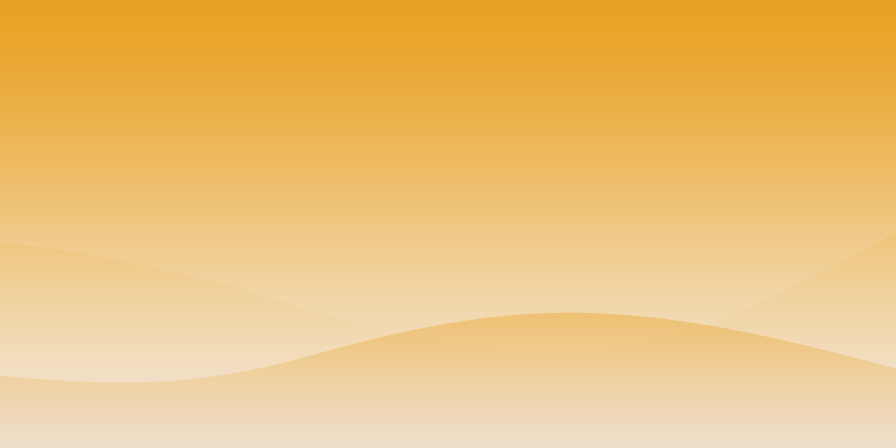
Reproduce this background procedurally as a Shadertoy shader.

```glsl
const vec3 AMBER = vec3(0.914, 0.632, 0.135);
const vec3 HONEY = vec3(0.930, 0.720, 0.355);
const vec3 SAND = vec3(0.945, 0.840, 0.660);
const vec3 CREAM = vec3(0.950, 0.873, 0.765);
const vec3 MIST = vec3(0.930, 0.870, 0.800);

// Each knot holds position, height and slope.
float hermite(float x, vec3 a, vec3 b) {
    float span = b.x - a.x;
    float t = clamp((x - a.x) / span, 0.0, 1.0);
    float s = 1.0 - t;
    return s * s * ((1.0 + 2.0 * t) * a.y + t * span * a.z)
         + t * t * ((1.0 + 2.0 * s) * b.y - s * span * b.z);
}

float backCrest(float x) {
    vec3 slope = vec3(0.33, 0.318, -0.62);
    vec3 valley = vec3(0.625, 0.211, 0.0);
    if (x < slope.x) return hermite(x, vec3(0.0, 0.458, -0.17), slope);
    if (x < valley.x) return hermite(x, slope, valley);
    return hermite(x, valley, vec3(1.0, 0.482, 1.1));
}

float frontCrest(float x) {
    vec3 valley = vec3(0.14, 0.146, 0.0);
    vec3 rise = vec3(0.35, 0.208, 0.57);
    vec3 peak = vec3(0.635, 0.302, 0.0);
    if (x < valley.x) return hermite(x, vec3(0.0, 0.161, -0.18), valley);
    if (x < rise.x) return hermite(x, valley, rise);
    if (x < peak.x) return hermite(x, rise, peak);
    return hermite(x, peak, vec3(1.0, 0.177, -0.54));
}

vec3 skyGradient(float depth) {
    vec3 color = mix(AMBER, HONEY, pow(clamp(depth / 0.333, 0.0, 1.0), 1.3));
    color = mix(color, SAND, clamp((depth - 0.333) / 0.334, 0.0, 1.0));
    color = mix(color, CREAM, clamp((depth - 0.667) / 0.153, 0.0, 1.0));
    return mix(color, MIST, clamp((depth - 0.82) / 0.18, 0.0, 1.0));
}

float fillBelow(float y, float crest, float blur) {
    return 1.0 - smoothstep(-blur, blur, y - crest);
}

vec3 tintWave(vec3 base, float coverage, float opacity) {
    return mix(base, AMBER, coverage * clamp(opacity, 0.0, 1.0));
}

void mainImage(out vec4 fragColor, in vec2 fragCoord) {
    vec2 uv = fragCoord / iResolution.xy;
    float blur = 0.8 / iResolution.y;
    vec3 color = skyGradient(1.0 - uv.y);

    // Translucent waves fade toward the bottom
    float back = fillBelow(uv.y, backCrest(uv.x), blur);
    float front = fillBelow(uv.y, frontCrest(uv.x), blur);
    color = tintWave(color, back, 0.12 * (uv.y - 0.15) / 0.33);
    color = tintWave(color, front, 0.42 * uv.y / 0.30);

    fragColor = vec4(color, 1.0);
}
```
